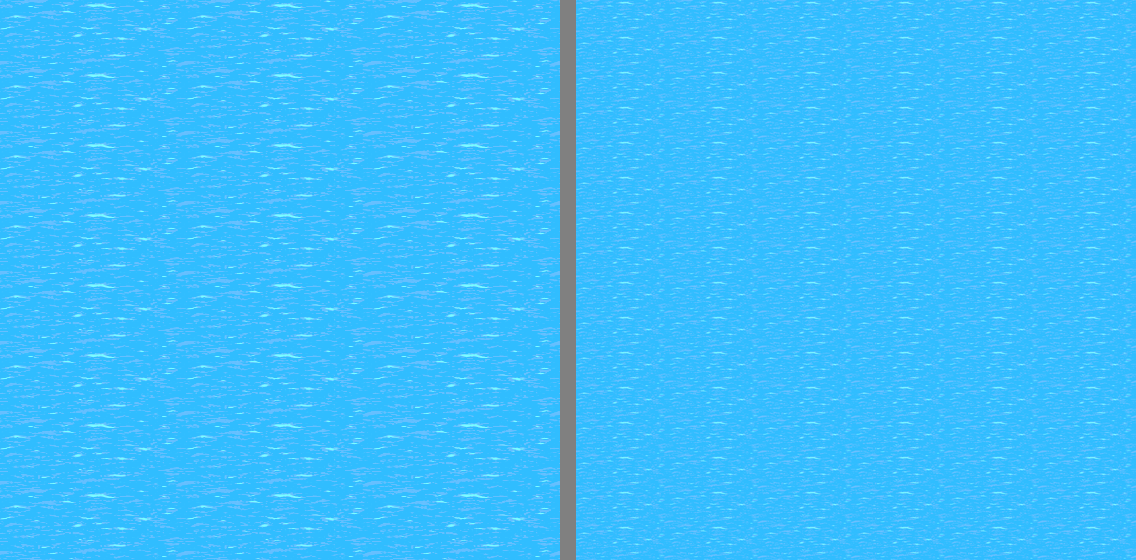
Left, the tile; right, the same tile 2 across and 2 down.
Give the GLSL for this texture, as a WebGL 2 fragment shader.

```glsl
#version 300 es
precision highp float;

#define TILES vec2(3.0, 8.0)
#define LARGE_CELLS vec2(6.0, 12.0)
#define SMALL_CELLS vec2(11.0, 21.0)
#define GRAIN_CELLS vec2(96.0, 56.0)
#define GRAIN_AMOUNT 0.85
#define FOAM_EDGE vec2(0.17, 0.62)
#define GLINT_EDGE vec2(0.08, 0.8)
#define GLINT_SHARE 0.105
#define WATER vec3(0.19, 0.74, 1.0)
#define FOAM vec3(0.42, 0.75, 1.0)
#define GLINT vec3(0.47, 1.0, 1.0)

uniform vec2 u_resolution;
out vec4 fragColor;

// Four random values per lattice cell
vec4 random4(vec2 cell, float seed) {
    uvec4 v = uvec4(uint(cell.x), uint(cell.y), uint(seed), 17u);
    v = v * 1664525u + 1013904223u;
    for (int i = 0; i < 2; i++) {
        v.x += v.y * v.w;
        v.y += v.z * v.x;
        v.z += v.x * v.y;
        v.w += v.y * v.z;
        v ^= v >> 16u;
    }
    return vec4(v >> 8u) / 16777216.0;
}

// Value noise that wraps once per tile
float grainNoise(vec2 tilePos) {
    vec2 p = tilePos * GRAIN_CELLS;
    vec2 cell = floor(p);
    vec2 f = smoothstep(0.0, 1.0, p - cell);
    vec4 corner;
    for (int i = 0; i < 4; i++) {
        vec2 offset = vec2(i & 1, i >> 1);
        corner[i] = random4(mod(cell + offset, GRAIN_CELLS), 5.0).x;
    }
    return mix(mix(corner.x, corner.y, f.x), mix(corner.z, corner.w, f.x), f.y);
}

// Cellular layer of thin slanted ripples: x = foam, y = glint
vec2 ripples(vec2 tilePos, vec2 cells, float seed) {
    vec2 p = tilePos * cells;
    vec2 cell = floor(p);
    vec2 level = vec2(0.0);
    for (int y = -1; y <= 1; y++) {
        for (int x = -1; x <= 1; x++) {
            vec2 neighbour = cell + vec2(x, y);
            vec2 id = mod(neighbour, cells);
            vec4 place = random4(id, seed);
            vec4 form = random4(id, seed + 1.0);

            // Tilt and bend the axis of each ripple
            vec2 d = p - neighbour - place.xy;
            d.y -= (place.z - 0.4) * 0.9 * d.x;
            d.y -= 0.1 * sin(9.0 * d.x + 6.2832 * place.w);

            vec2 size = mix(vec2(0.3, 0.2), vec2(0.75, 0.45), form.xy);
            float bright = step(1.0 - GLINT_SHARE, form.w);
            float strength = max(mix(0.2, 1.0, form.z), bright);
            vec2 q = d / size;
            float body = 1.0 - q.x * q.x - abs(q.y);
            q /= vec2(0.55, 0.75);
            float core = 1.0 - q.x * q.x - abs(q.y);
            float gleam = bright * mix(0.6, 1.2, form.z);
            level = max(level, vec2(body * strength, core * gleam));
        }
    }
    return level;
}

void main() {
    vec2 tilePos = fract(gl_FragCoord.xy / u_resolution * TILES);
    vec2 level = max(ripples(tilePos, LARGE_CELLS, 11.0),
                     ripples(tilePos, SMALL_CELLS, 23.0) * vec2(1.0, 0.85));

    // Layered sines gather the foam into loose patches
    vec2 wave = 6.2832 * tilePos;
    float patches = sin(wave.x * 2.0 + wave.y + 1.0) + sin(wave.y * 3.0 - wave.x + 2.0);
    level.x *= 1.0 + 0.12 * patches;

    // Grain frays the ripples into flecks, only where a ripple lies
    float grain = (grainNoise(tilePos) - 0.5) * GRAIN_AMOUNT;
    float frayed = level.x + grain * smoothstep(0.0, 0.3, level.x);
    float foam = smoothstep(FOAM_EDGE.x, FOAM_EDGE.y, frayed);
    float glint = smoothstep(GLINT_EDGE.x, GLINT_EDGE.y, level.y + 0.5 * grain);

    vec3 color = mix(WATER, FOAM, foam * 0.9);
    color = mix(color, GLINT, glint);
    fragColor = vec4(color, 1.0);
}
```
